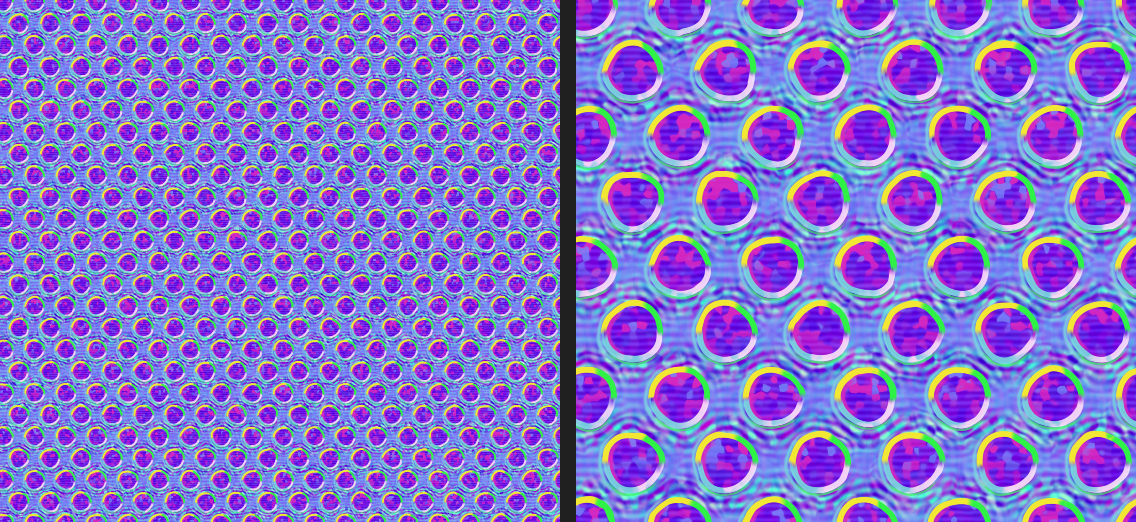
Left, the full canvas; right, a detail of the centre.
Reproduce this texture map procedurally as a Shadertoy shader.

```glsl
// Tiling normal-style map of a perforated sheet: staggered round holes with rippled, grainy ground.
#define COLS 18.0
#define ROWS 24.0
#define SPAN vec2(18.0, 16.8)
#define RADIUS 0.30
#define RIPPLE 62.0
#define GRAIN vec2(216.0, 202.0)
#define FLAT vec3(0.47, 0.53, 0.98)
#define FLOOR vec3(0.46, 0.11, 0.89)
#define CYAN vec3(0.47, 0.84, 0.87)
#define MAGENTA vec3(0.86, 0.16, 0.74)
#define GREEN vec3(0.18, 0.95, 0.27)
#define YELLOW vec3(0.95, 0.91, 0.20)

vec2 hash2(vec2 p) {
    vec3 h = fract(p.xyx * vec3(0.1031, 0.1030, 0.0973));
    h += dot(h, h.yzx + 33.33);
    return fract((h.xx + h.yz) * h.zy);
}

// Smooth cellular noise: two independent tones, wrapping after `cells` cells.
vec2 cellTone(vec2 uv, vec2 cells) {
    vec2 p = uv * cells, base = floor(p), sum = vec2(0.0);
    float total = 0.0;
    for (int j = -1; j <= 1; j++)
    for (int i = -1; i <= 1; i++) {
        vec2 cell = base + vec2(i, j);
        vec2 id = mod(cell, cells);
        vec2 away = p - cell - 0.15 - 0.7 * hash2(id);
        float weight = exp(-7.0 * dot(away, away));
        sum += weight * hash2(id + 311.0);
        total += weight;
    }
    return sum / total;
}

// Soft band of half width w around radius r.
float band(float d, float r, float w, float soft) {
    return 1.0 - smoothstep(w - soft, w + soft, abs(d - r));
}

void mainImage(out vec4 fragColor, in vec2 fragCoord) {
    vec2 uv = fragCoord / iResolution.xy;
    vec2 p = uv * SPAN;
    float soft = 0.6 * SPAN.x / iResolution.x;
    vec2 fine = cellTone(uv, GRAIN) - 0.5;
    vec2 broad = cellTone(uv, floor(GRAIN * 0.4)) - 0.5;

    // Nearest hole, and ripples gathered from the rows around it
    float pitch = SPAN.y / ROWS;
    float rowBase = floor(p.y / pitch + 0.595);
    vec2 local = vec2(9.0), id = vec2(0.0), slope = vec2(0.0);
    for (int k = -1; k <= 1; k++) {
        float row = rowBase + float(k);
        float shift = 0.11 + 0.5 * mod(row, 2.0);
        float column = floor(p.x - shift + 0.5);
        vec2 q = p - vec2(column + shift, (row - 0.095) * pitch);
        float reach = length(q);
        float fade = exp(-5.0 * max(reach - RADIUS, 0.0));
        fade *= mix(0.3, 1.0, smoothstep(0.08, 0.26, abs(q.y)));
        slope += q / max(reach, 0.01) * fade * sin((reach - RADIUS) * RIPPLE + 5.0 * broad.x);
        if (reach < length(local)) {
            local = q;
            id = mod(vec2(column, row), vec2(COLS, ROWS));
        }
    }

    // Each hole is slightly bent and has its own amount of wear
    vec2 seed = hash2(id + 71.0);
    vec2 dir = local / max(length(local), 0.01);
    float angle = atan(local.y, local.x);
    float d = length(local) + 0.010 * sin(3.0 * angle + 6.2832 * seed.x) + 0.022 * broad.y;

    // Rippled ground
    float busy = smoothstep(0.06, 0.28, abs(local.y));
    vec3 col = FLAT + vec3(0.22 * slope.x, 0.46 * slope.y, -0.10 * length(slope));
    col += vec3(0.35 * fine.x, 0.55 * fine.y - 0.06, -0.08) * mix(0.25, 1.0, busy);
    float halo = band(d, RADIUS + 0.06, 0.018, soft + 0.01) * smoothstep(0.2, 0.7, -dir.x);
    col = mix(col, CYAN, 0.8 * halo);

    // Striped floor with specks, thicker in the upper half
    float stripes = sin(local.y * 85.0 + 2.0 * broad.x);
    vec3 inside = FLOOR + vec3(0.03, 0.07, 0.06) * stripes;
    inside += vec3(0.25 * fine.x, 0.18 * fine.y, 0.0);
    float upper = smoothstep(-0.20, 0.15, local.y);
    float speck = smoothstep(0.10, 0.30, fine.x + 0.12 * (seed.y - 0.5)) * mix(0.3, 0.9, upper);
    float glint = smoothstep(0.24, 0.40, fine.y) * upper;
    inside = mix(inside, MAGENTA, speck);
    inside = mix(inside, FLAT, 0.8 * glint);
    float leftWall = band(d, RADIUS - 0.05, 0.026, soft + 0.01) * smoothstep(0.35, 0.8, -dir.x);
    inside = mix(inside, MAGENTA, 0.85 * leftWall);
    col = mix(col, inside, 1.0 - smoothstep(RADIUS - soft, RADIUS + soft, d));

    // Lower lip: cyan on the left, pale on the right, green trace below
    vec3 pale = mix(CYAN, vec3(0.98, 0.88, 0.97), smoothstep(-0.4, 0.5, dir.x + fine.x));
    float lower = smoothstep(0.10, -0.30, dir.y + 0.3 * broad.x);
    col = mix(col, pale, 0.92 * lower * band(d, RADIUS - 0.01, 0.032, soft));
    float trace = band(d, RADIUS + 0.037, 0.012, soft) * smoothstep(-0.55, -0.85, dir.y);
    col = mix(col, mix(CYAN, GREEN, 0.75), 0.75 * trace);

    // Upper lip: yellow turning to green toward the right
    float top = smoothstep(-0.15, 0.12, dir.y + 0.25 * dir.x * dir.x * broad.y);
    float turn = smoothstep(0.22, 0.48, dir.x + 0.25 * fine.x);
    float lip = top * band(d, RADIUS + 0.004, 0.032, soft);
    col = mix(col, mix(YELLOW, GREEN, turn), lip);

    fragColor = vec4(clamp(col, 0.0, 1.0), 1.0);
}
```
